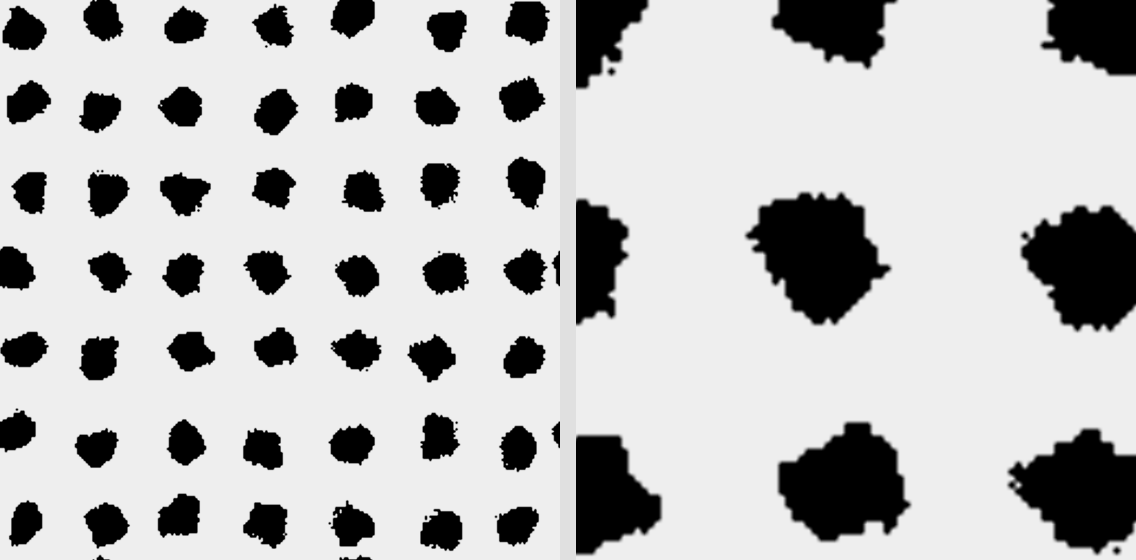
Left, the full canvas; right, a detail of the centre.
This pattern is drawn by a Shadertoy shader. Its source:

```glsl
// Rough ink blots with toothed edges, seven by seven on a jittered, wrapping grid.

#define PAPER vec3(0.933)
#define INK vec3(0.0)
#define SPACING 0.1497      // distance between blot centres
#define MARGIN 0.0373       // first centre, from the left and from the top
#define SEAM 0.0125         // strip past the last blots that wraps to the first
#define JITTER 0.015        // largest shift of a centre
#define RADIUS 0.0348
#define LOBE_SCALE 24.0     // large dents and corners
#define LOBE_DEPTH 0.62
#define TOOTH_SCALE 145.0   // fine ragged edge
#define TOOTH_DEPTH 0.22
#define GRAIN 256.0         // cells across the canvas in the stepped outline

vec2 hash22(vec2 p) {
    vec3 q = fract(vec3(p.xyx) * vec3(0.1031, 0.1030, 0.0973));
    q += dot(q, q.yzx + 33.33);
    return fract((q.xx + q.yz) * q.zy);
}

float cornerSlope(vec2 corner, vec2 offset) {
    float angle = 6.2832 * hash22(corner).x;
    return dot(vec2(cos(angle), sin(angle)), offset);
}

float gradientNoise(vec2 p) {
    vec2 i = floor(p), f = p - i;
    vec2 u = f * f * f * (f * (f * 6.0 - 15.0) + 10.0);
    vec2 e = vec2(0.0, 1.0);
    float low = mix(cornerSlope(i, f), cornerSlope(i + e.yx, f - e.yx), u.x);
    float high = mix(cornerSlope(i + e.xy, f - e.xy), cornerSlope(i + e.yy, f - e.yy), u.x);
    return mix(low, high, u.y);
}

// 1 inside a blot, 0 on the paper
float blot(vec2 p) {
    p.y = 1.0 - p.y;
    p = fract(p + SEAM) - SEAM;
    vec2 id = floor((p - MARGIN) / SPACING + 0.5);
    vec2 shift = JITTER * (2.0 * hash22(id + 17.0) - 1.0);
    vec2 d = p - MARGIN - id * SPACING - shift;

    // Each blot reads its own part of the noise
    vec2 seed = 100.0 + id * 23.7;
    float lobes = LOBE_DEPTH * gradientNoise(d * LOBE_SCALE + seed);
    float teeth = TOOTH_DEPTH * gradientNoise(d * TOOTH_SCALE + seed * 1.7);
    return step(length(d), RADIUS * (1.0 + lobes + teeth));
}

void mainImage(out vec4 fragColor, in vec2 fragCoord) {
    vec2 p = fragCoord / min(iResolution.x, iResolution.y);

    // Blend the stepped cells so their teeth get soft, slanted edges
    vec2 cell = p * GRAIN + 0.25;
    vec2 i = floor(cell), f = cell - i;
    vec2 e = vec2(0.0, 1.0);
    float low = mix(blot(i / GRAIN), blot((i + e.yx) / GRAIN), f.x);
    float high = mix(blot((i + e.xy) / GRAIN), blot((i + e.yy) / GRAIN), f.x);
    float cover = smoothstep(0.0, 0.9, mix(low, high, f.y));

    fragColor = vec4(mix(PAPER, INK, cover), 1.0);
}
```
